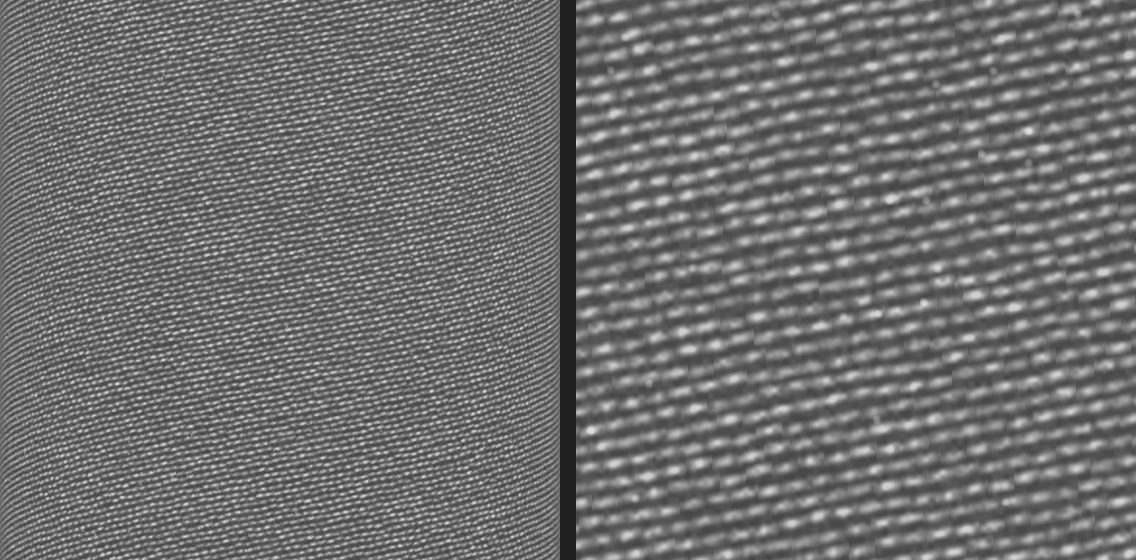
Left, the full canvas; right, a detail of the centre.
A WebGL 2 fragment shader for this texture:

```glsl
#version 300 es
precision highp float;
// Grey twill cloth wrapped round an upright cylinder: fine rising rows of short
// stitches, squeezed and steepened toward both sides by an arcsine mapping.
// Each stitch varies in tone and position, with fibre grain and bright flecks on top.

uniform vec2 u_resolution;
out vec4 fragColor;

const float TAU = 6.2831853;
const float RADIUS = 0.502;        // cylinder radius in canvas widths
const float ROWS = 87.0;           // stitch rows up the canvas
const float COLUMNS = 64.0;        // stitches per canvas width at the centre
const float ROW_SLOPE = 0.19;      // rise of the rows at the centre
const float ROW_SHIFT = 0.38;      // sideways step from row to row, in stitches
const float ROW_WOBBLE = 0.16;     // slow waver of the rows, in rows
const float JITTER = 0.24;         // displacement of single stitches, in rows
const float STITCH_VARIATION = 0.5;
const float DASH_FLOOR = 0.42;     // thread brightness between two stitches
const float GRAIN_CELLS = 290.0;   // fibre grain cells across the canvas
const float GRAIN_STRENGTH = 0.46;
const float FLECK_SHARE = 0.014;
const vec3 GAP_COLOR = vec3(0.305);
const vec3 THREAD_COLOR = vec3(0.725);
const vec3 FLECK_COLOR = vec3(0.88);
const vec3 EDGE_COLOR = vec3(0.41);

float hash(vec2 p) {
    return fract(sin(dot(p, vec2(127.1, 311.7))) * 43758.5453);
}

float valueNoise(vec2 p) {
    vec2 cell = floor(p);
    vec2 f = fract(p);
    f = f * f * (3.0 - 2.0 * f);
    float low = mix(hash(cell), hash(cell + vec2(1.0, 0.0)), f.x);
    float high = mix(hash(cell + vec2(0.0, 1.0)), hash(cell + 1.0), f.x);
    return mix(low, high, f.y);
}

// Smooth bump: one in the middle of a cell, zero on its borders.
float bump(float t) {
    return 0.5 - 0.5 * cos(TAU * clamp(t, 0.0, 1.0));
}

// Brightness of the woven thread at unrolled cloth position p.
float weave(vec2 p, float dashContrast) {
    float wobble = ROW_WOBBLE * (valueNoise(p * vec2(24.0, 40.0)) - 0.5);
    float v = (p.y - ROW_SLOPE * p.x) * ROWS + wobble;
    float row = floor(v);
    float h = p.x * COLUMNS + row * ROW_SHIFT + 0.35 * hash(vec2(row, 3.0));
    vec2 id = vec2(floor(h), row);

    float lift = JITTER * (hash(id + 17.3) - 0.5) * dashContrast;
    float thread = pow(bump(fract(v) + lift), 1.25);
    float dash = mix(DASH_FLOOR, 1.0, bump(fract(h)));
    float tone = 1.0 + STITCH_VARIATION * (hash(id) - 0.5) * dashContrast;
    return thread * tone * mix(0.7, dash, dashContrast);
}

// Small round bright fibre ends, scattered at random.
float flecks(vec2 uv) {
    vec2 p = uv * GRAIN_CELLS * 0.5;
    vec2 id = floor(p);
    vec2 center = 0.3 + 0.4 * vec2(hash(id + 5.1), hash(id + 9.7));
    float present = step(1.0 - FLECK_SHARE, hash(id + 31.0));
    return present * (1.0 - smoothstep(0.1, 0.5, length(fract(p) - center)));
}

void main() {
    vec2 uv = gl_FragCoord.xy / u_resolution;

    // Unroll the cylinder; facing is one at the centre and falls to the sides.
    float across = (uv.x - 0.5) / RADIUS;
    float facing = sqrt(1.0 - across * across);
    vec2 cloth = vec2(RADIUS * asin(across), uv.y);

    // Stitch detail melts into plain rows, then plain grey, where squeezed.
    float dashContrast = smoothstep(0.2, 0.65, facing);
    float rowContrast = smoothstep(0.04, 0.32, facing);
    float thread = weave(cloth, dashContrast);

    // Fibre grain, strongest on the thread, and faint broad mottling.
    float grain = valueNoise(uv * GRAIN_CELLS) - 0.5;
    float mottle = valueNoise(uv * 14.0) - 0.5;
    float light = thread + GRAIN_STRENGTH * grain * (0.45 + thread);

    vec3 color = mix(GAP_COLOR, THREAD_COLOR, clamp(light, -0.06, 1.2));
    color += 0.015 * mottle;
    color = mix(color, FLECK_COLOR, flecks(uv) * (0.35 + 0.5 * thread));
    color = mix(EDGE_COLOR, color, 0.15 + 0.85 * rowContrast);
    fragColor = vec4(color, 1.0);
}
```
